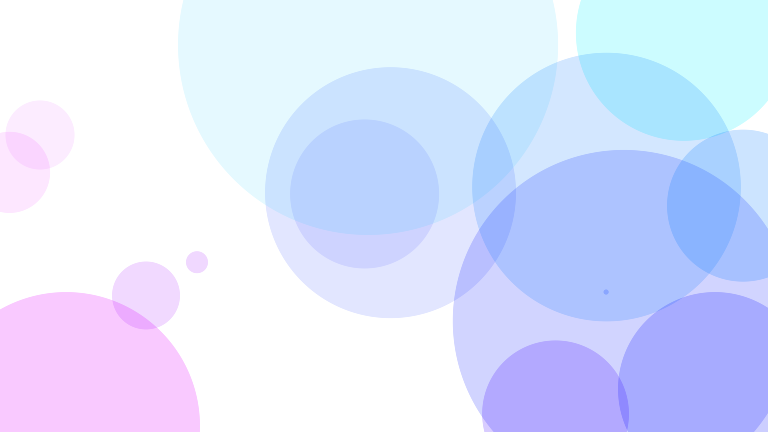
This background is drawn by a WebGL 1 fragment shader. Its source:

```glsl
precision highp float;
// Overlapping translucent discs on white, running from magenta at the left
// through violet and blue to cyan at the right. Each disc is an antialiased
// distance function blended over the discs below it.

uniform vec2 u_resolution;

const vec3 PAPER = vec3(1.0);
const float EDGE_PIXELS = 1.0;

// Discs: centre x, centre y, radius, in units of the canvas height.
const vec3 SKY_DOME     = vec3(0.852, 0.896, 0.440);
const vec3 MIDDLE_RING  = vec3(0.904, 0.554, 0.2905);
const vec3 MIDDLE_CORE  = vec3(0.844, 0.551, 0.1725);
const vec3 CYAN_CORNER  = vec3(1.583, 0.924, 0.250);
const vec3 BLUE_UPPER   = vec3(1.404, 0.567, 0.311);
const vec3 BLUE_LOWER   = vec3(1.444, 0.257, 0.396);
const vec3 AZURE_SIDE   = vec3(1.720, 0.524, 0.176);
const vec3 INDIGO_RIGHT = vec3(1.655, 0.0995, 0.2245);
const vec3 VIOLET_BASE  = vec3(1.286, 0.042, 0.170);
const vec3 BLUE_DOT     = vec3(1.403, 0.324, 0.006);
const vec3 PINK_CORNER  = vec3(0.153, 0.014, 0.310);
const vec3 LILAC_LARGE  = vec3(0.338, 0.316, 0.0787);
const vec3 LILAC_SMALL  = vec3(0.456, 0.393, 0.0255);
const vec3 PINK_UPPER   = vec3(0.0926, 0.6875, 0.080);
const vec3 PINK_EDGE    = vec3(0.022, 0.601, 0.094);

// Hue runs from -1 (cyan) through 0 (blue) to 1 (magenta).
vec3 coolColor(float hue) {
    return vec3(max(hue, 0.0), max(-hue, 0.0), 1.0);
}

// Blends one flat disc over the colour below.
vec3 addDisc(vec3 below, vec2 p, vec3 disc, float hue, float opacity) {
    float halfEdge = 0.5 * EDGE_PIXELS / u_resolution.y;
    float distanceToRim = length(p - disc.xy) - disc.z;
    float coverage = 1.0 - smoothstep(-halfEdge, halfEdge, distanceToRim);
    return mix(below, coolColor(hue), coverage * opacity);
}

void main() {
    vec2 p = gl_FragCoord.xy / u_resolution.y;
    vec3 color = PAPER;

    // Middle group
    color = addDisc(color, p, MIDDLE_RING, -0.14, 0.115);
    color = addDisc(color, p, MIDDLE_CORE, -0.05, 0.085);
    color = addDisc(color, p, SKY_DOME, -0.78, 0.102);

    // Right group
    color = addDisc(color, p, CYAN_CORNER, -0.95, 0.20);
    color = addDisc(color, p, BLUE_LOWER, -0.055, 0.18);
    color = addDisc(color, p, BLUE_UPPER, -0.45, 0.173);
    color = addDisc(color, p, AZURE_SIDE, -0.47, 0.20);
    color = addDisc(color, p, VIOLET_BASE, 0.23, 0.20);
    color = addDisc(color, p, INDIGO_RIGHT, -0.03, 0.20);
    color = addDisc(color, p, BLUE_DOT, -0.20, 0.20);

    // Left group
    color = addDisc(color, p, PINK_CORNER, 0.89, 0.21);
    color = addDisc(color, p, LILAC_LARGE, 0.63, 0.15);
    color = addDisc(color, p, LILAC_SMALL, 0.61, 0.153);
    color = addDisc(color, p, PINK_UPPER, 0.84, 0.075);
    color = addDisc(color, p, PINK_EDGE, 0.92, 0.095);

    gl_FragColor = vec4(color, 1.0);
}
```
